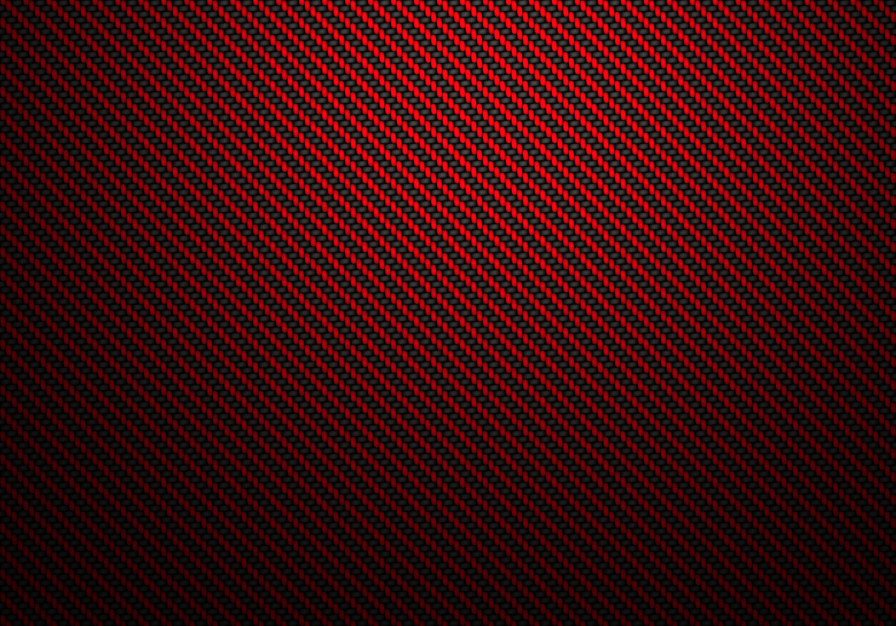
Reproduce this texture procedurally as a WebGL 1 fragment shader.

```glsl
precision highp float;

// Red and charcoal carbon-fibre cloth in a 2/2 twill, lit from the upper middle.
// Each warp or weft float is a soft capsule two cells long; the one-cell shift
// from tow to tow makes the diagonals, and layered sines vary the tow brightness.

uniform vec2 u_resolution;

const float TWILL_REPEATS = 39.0;              // diagonals across the canvas width
const float CELLS_PER_REPEAT = 4.0;
const float TOW_RADIUS = 0.48;                 // in cells
const float FLOAT_REACH = 0.46;                // straight half length, in cells
const float WARP_LEAN = 0.10;
const float WEFT_LEAN = 0.10;
const float WARP_CROWN = 0.50;                 // darkening toward the float ends
const float WEFT_CROWN = 0.95;
const float EDGE_SOFTNESS = 0.10;              // in cells
const float TOW_VARIATION = 0.10;
const vec2 GLOW_CENTER = vec2(0.55, 0.88);     // in canvas fractions
const vec2 GLOW_FALLOFF = vec2(5.0, 2.9);
const float AMBIENT = 0.14;
const vec3 WARP_RED = vec3(1.15, 0.005, 0.06);
const vec3 WEFT_BODY = vec3(0.03, 0.18, 0.12);
const vec3 WEFT_SHEEN = vec3(0.25, 0.09, 0.16);
const vec3 GAP_COLOR = vec3(0.045, 0.022, 0.018);
const int SAMPLES = 3;                         // per axis, for smooth edges

// Slow irregularity along the cloth, roughly -1 to 1.
float towVariation(vec2 cell) {
  return 0.5 * sin(cell.x * 2.3 + 1.7 * sin(cell.y * 0.9))
       + 0.5 * sin(cell.y * 3.1 + 1.3 * sin(cell.x * 1.7));
}

// Rounded highlight of one float; q.x runs across it and q.y along it.
float towShade(vec2 q, float crownDrop, float blur) {
  float edge = length(vec2(q.x, max(abs(q.y) - FLOAT_REACH, 0.0))) - TOW_RADIUS;
  float coverage = 1.0 - smoothstep(-blur, blur, edge);
  float across = q.x / TOW_RADIUS;
  float bulge = sqrt(max(1.0 - across * across, 0.0));
  float crown = max(1.0 - crownDrop * q.y * q.y, 0.0);
  return coverage * mix(0.2, 1.0, bulge) * crown;
}

// Colour of the unlit cloth at p, measured in cells.
vec3 weave(vec2 p, float blur) {
  vec2 cell = floor(p);
  vec2 local = fract(p) - 0.5;
  float phase = mod(cell.x + cell.y, CELLS_PER_REPEAT);
  float tone = 1.0 + TOW_VARIATION * towVariation(cell);

  // Phases 0 and 1 show the upright red warp, 2 and 3 the level dark weft.
  if (phase < 2.0) {
    float along = phase + local.y - 0.5;
    vec2 q = vec2(local.x + WARP_LEAN * along, along);
    return GAP_COLOR + WARP_RED * towShade(q, WARP_CROWN, blur) * tone;
  }
  float along = phase - 2.0 + local.x - 0.5;
  vec2 q = vec2(local.y - WEFT_LEAN * along, along);
  float shade = towShade(q, WEFT_CROWN, blur);
  return GAP_COLOR + (WEFT_BODY + WEFT_SHEEN * shade) * shade * tone;
}

void main() {
  float cellsPerPixel = TWILL_REPEATS * CELLS_PER_REPEAT / u_resolution.x;
  float blur = clamp(0.35 * cellsPerPixel, EDGE_SOFTNESS, 0.3);

  // Average the cloth over the pixel.
  vec3 cloth = vec3(0.0);
  for (int i = 0; i < SAMPLES; i++) {
    for (int j = 0; j < SAMPLES; j++) {
      vec2 offset = (vec2(float(i), float(j)) + 0.5) / float(SAMPLES) - 0.5;
      cloth += weave((gl_FragCoord.xy + offset) * cellsPerPixel, blur);
    }
  }
  cloth /= float(SAMPLES * SAMPLES);

  // Broad glow fading to the sides and the bottom.
  vec2 away = gl_FragCoord.xy / u_resolution - GLOW_CENTER;
  float glow = exp(-dot(away * away, GLOW_FALLOFF));
  gl_FragColor = vec4(cloth * mix(AMBIENT, 1.0, glow), 1.0);
}
```
